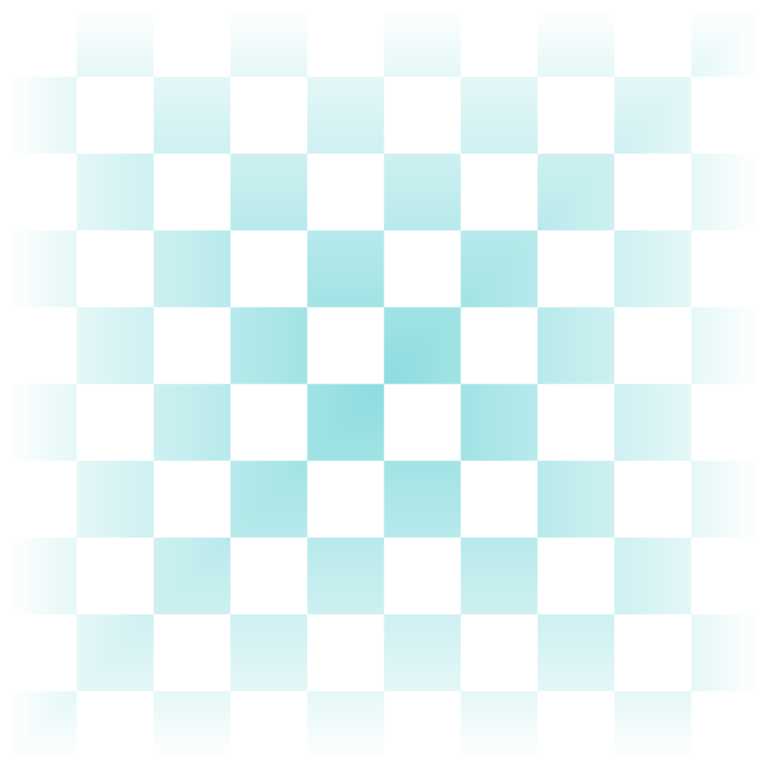
A three.js fragment shader for this pattern:

```glsl
// A ten by ten checkerboard of turquoise and white squares that pales outward.
// The tint follows the square (Chebyshev) distance from the centre, so its
// contours are nested squares, and a last outer band dissolves into white.

varying vec2 vUv;

// Square wave of period two, +1 on even cells and -1 on odd, with soft steps.
vec2 softSquareWave(vec2 cell) {
  vec2 triangle = 0.5 - abs(mod(cell + 0.5, 2.0) - 1.0);
  return clamp(triangle / 0.01, -1.0, 1.0);
}

// Turquoise at the centre, pale at 0.8 of the way out, white by the border.
vec3 fadingTurquoise(float reach) {
  vec3 turquoise = vec3(0.545, 0.865, 0.875);
  vec3 pale = vec3(0.895, 0.968, 0.970);
  vec3 tint = mix(turquoise, pale, clamp(reach / 0.8, 0.0, 1.0));
  float dissolve = clamp((reach - 0.8) / 0.18, 0.0, 1.0);
  return mix(tint, vec3(1.0), dissolve);
}

void main() {
  // Checker mask: tinted where both waves agree in sign
  vec2 wave = softSquareWave(vUv * 10.0);
  float tinted = 0.5 + 0.5 * wave.x * wave.y;

  // Square falloff: 0 at the centre, 1 on the canvas border
  vec2 offset = abs(vUv - 0.5) * 2.0;
  float reach = max(offset.x, offset.y);

  gl_FragColor = vec4(mix(vec3(1.0), fadingTurquoise(reach), tinted), 1.0);
}
```
